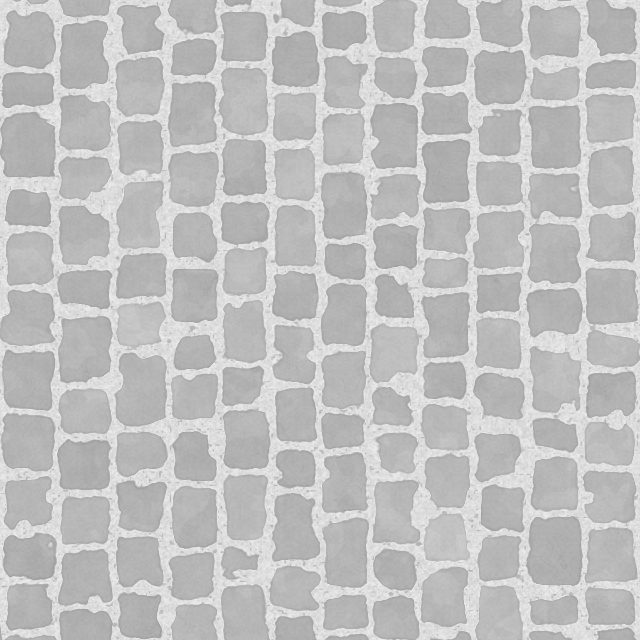
This texture is drawn by a three.js fragment shader. Its source:

```glsl
// Grey cobblestone paving: twelve staggered columns of worn stones in pale, gritty mortar.
varying vec2 vUv;

const float COLUMNS = 12.0;
const float TAU = 6.2831853;
const vec3 STONE = vec3(0.705);
const vec3 MORTAR = vec3(0.868);
const vec3 PEBBLE = vec3(0.69);

float hash(vec2 p) {
  return fract(sin(dot(p, vec2(127.1, 311.7))) * 43758.5453);
}

float noise(vec2 p) {
  vec2 i = floor(p), f = fract(p);
  f = f * f * (3.0 - 2.0 * f);
  return mix(mix(hash(i), hash(i + vec2(1.0, 0.0)), f.x),
             mix(hash(i + vec2(0.0, 1.0)), hash(i + vec2(1.0, 1.0)), f.x), f.y);
}

float fbm(vec2 p) {
  float sum = 0.0, amp = 0.5;
  for (int i = 0; i < 4; i++) {
    sum += amp * noise(p);
    p = p * 2.03 + 17.3;
    amp *= 0.5;
  }
  return sum / 0.9375;
}

// Signed noise offset for bending straight joints
vec2 wobble(vec2 p) {
  return vec2(noise(p), noise(p + 43.7)) - 0.5;
}

float roundBox(vec2 p, vec2 halfSize, float radius) {
  vec2 q = abs(p) - halfSize + radius;
  return length(max(q, 0.0)) + min(max(q.x, q.y), 0.0) - radius;
}

// Left edge of a column; columns are wider at the sides than in the middle
float columnEdge(float col) {
  float x = col / COLUMNS;
  return x + 0.012 * sin(TAU * x);
}

// Lower edge of a stone, in rows
float rowEdge(float col, float row) {
  return row + 0.42 * (hash(vec2(col + 3.0, row + 31.0)) - 0.5);
}

// Distance to the stone around p; also returns the stone's id
float stoneDistance(vec2 p, out vec2 id) {
  float col = floor((p.x - 0.012 * sin(TAU * p.x)) * COLUMNS);
  float rows = 11.0 + floor(1.5 * hash(vec2(col, 7.0)));
  float stagger = 0.5 * mod(col, 2.0) + 0.25 * (hash(vec2(col, 19.0)) - 0.5);
  float v = (p.y - 0.539) * rows + stagger;
  float row = floor(v);
  if (v < rowEdge(col, row)) row -= 1.0;
  else if (v >= rowEdge(col, row + 1.0)) row += 1.0;
  id = vec2(col, row);

  vec2 lo = vec2(columnEdge(col), rowEdge(col, row));
  vec2 hi = vec2(columnEdge(col + 1.0), rowEdge(col, row + 1.0));
  vec2 scale = vec2(1.0, 1.0 / rows);
  vec2 local = (vec2(p.x, v) - 0.5 * (lo + hi)) * scale;
  vec2 halfSize = 0.5 * (hi - lo) * scale - vec2(0.0038, 0.0052);

  // Each stone is a little narrower, tilted and tapered
  halfSize.x -= 0.004 * hash(id + 5.1);
  local.y += local.x * 0.14 * (hash(id + 8.3) - 0.5);
  local.x *= 1.0 + 3.0 * local.y * (hash(id + 2.7) - 0.5);
  return roundBox(local, halfSize, mix(0.008, 0.016, hash(id + 11.9)));
}

// Rough outline with fine nicks and a few broken corners
float wear(vec2 p) {
  return 0.004 * (noise(p * 75.0) - 0.5) + 0.0025 * (noise(p * 190.0) - 0.5)
       + 0.012 * smoothstep(0.66, 0.95, noise(p * 27.0 + 9.0));
}

vec3 stoneColor(vec2 p, vec2 id, float d) {
  vec2 q = p + 3.7 * id;
  float shade = 0.045 * (hash(id + 1.3) - 0.5) + 0.05 * step(0.96, hash(id + 6.6));
  shade += 0.05 * (fbm(q * 38.0) - 0.5) + 0.03 * (noise(p * 330.0) - 0.5);
  // Flaked patches, hairline veins and a darker rim
  shade += 0.022 * smoothstep(0.58, 0.61, fbm(q * 17.0));
  float vein = abs(fbm(q * 24.0 + 5.0) - 0.5);
  shade -= 0.025 * (1.0 - smoothstep(0.0, 0.012, vein)) * step(0.55, hash(id + 4.4));
  shade -= 0.04 * smoothstep(-0.005, -0.001, d);
  return STONE + shade;
}

vec3 mortarColor(vec2 p, float d) {
  float grit = 0.08 * (noise(p * 380.0) - 0.5) + 0.05 * (noise(p * 170.0) - 0.5);
  float pits = 0.13 * smoothstep(0.76, 0.95, noise(p * 240.0 + 31.0));
  float lip = 0.015 * (1.0 - smoothstep(0.001, 0.004, d));
  return MORTAR + grit - pits + lip;
}

// Sparse pebbles, one at most per grid cell
float pebbleDistance(vec2 p, float cells) {
  vec2 cell = floor(p * cells);
  vec2 center = (cell + 0.2 + 0.6 * vec2(hash(cell + 0.4), hash(cell + 7.8))) / cells;
  float radius = 0.0045 * step(0.8, hash(cell + 3.3)) * (0.5 + 0.5 * hash(cell + 9.2));
  return length((p - center) * vec2(1.0, 1.25)) - radius + 0.003 * (noise(p * 210.0) - 0.5);
}

void main() {
  vec2 bent = vUv + 0.007 * wobble(vUv * 15.0) + 0.006 * wobble(vUv * 42.0);
  vec2 id;
  float d = stoneDistance(bent, id) + wear(vUv);

  vec3 color = mortarColor(vUv, d);
  float pebble = 1.0 - smoothstep(-0.001, 0.001, pebbleDistance(vUv, 24.0));
  color = mix(color, PEBBLE, 0.8 * pebble);
  color = mix(stoneColor(vUv, id, d), color, smoothstep(-0.001, 0.0012, d));
  gl_FragColor = vec4(color, 1.0);
}
```
